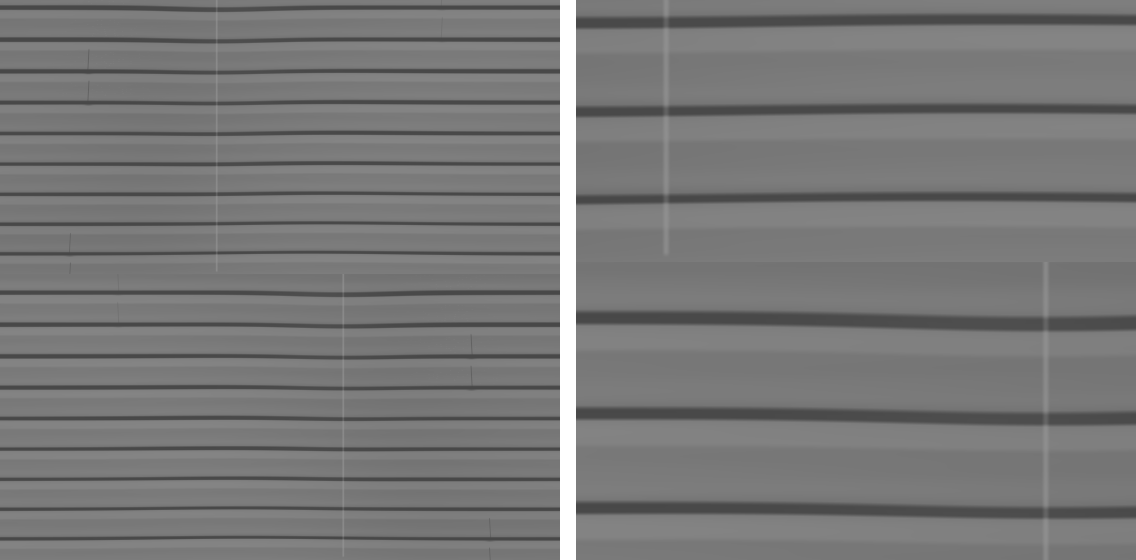
Left: the whole. Right: its middle third, enlarged.
Write a Shadertoy shader that draws this texture.

```glsl
// Grey lap siding: two stacked panels of nine grooved boards, the lower one mirrored.
// Each panel bends and compresses its rows slightly, then adds soft groove shadows,
// a pale vertical seam, staggered butt joints, broad shading and faint flecks.

const vec3 BOARD_COLOR  = vec3(0.489);
const vec3 GROOVE_COLOR = vec3(0.275);
const vec3 SEAM_COLOR   = vec3(0.60);
const vec3 JOINT_COLOR  = vec3(0.33);

const float PANEL_SPLIT  = 0.489;   // height of the split, from the top
const float PANEL_OFFSET = 0.509;   // shift between the two panels
const float FIRST_GROOVE = 0.0135;
const float BOARD_PITCH  = 0.0576;
const float COMPRESSION  = 0.109;   // boards narrow down the panel
const float SAG_HEIGHT   = 0.0039;  // dip of the upper rows
const float RISE_HEIGHT  = 0.0029;  // swell of the lower rows
const float FACE_SHADE   = 0.022;   // darkening of the face below the lip
const float LIP_LIGHT    = 0.018;
const float BROAD_SHADE  = 0.013;   // slow change of tone along the boards
const float SEAM_X       = 0.387;
const float SEAM_END     = 0.485;
const float SEAM_WIDTH   = 0.0015;  // half width
const float JOINT_WIDTH  = 0.0008;  // half width

// Joints: position, first board, last board, strength
const vec4 JOINTS[3] = vec4[3](
    vec4(0.789, -1.0, 0.0, 0.25),
    vec4(0.158,  1.0, 2.0, 0.65),
    vec4(0.125,  7.0, 8.0, 0.55));

float hash(vec2 p) {
    p = fract(p * vec2(0.1031, 0.1137));
    p += dot(p, p.yx + 33.33);
    return fract((p.x + p.y) * p.x * 17.0);
}

float bell(float x, float width) {
    x /= width;
    return exp(-x * x);
}

// Soft stroke of the given half width around zero
float stroke(float d, float halfWidth, float blur) {
    return 1.0 - smoothstep(halfWidth - blur, halfWidth + blur, abs(d));
}

// Cellular flecks: distance to one jittered point per cell
float flecks(vec2 p) {
    vec2 cell = floor(p);
    vec2 point = 0.25 + 0.5 * vec2(hash(cell), hash(cell + 57.0));
    return smoothstep(0.25, 0.05, length(p - cell - point)) * step(0.6, hash(cell + 19.0));
}

// Vertical displacement of the rows
float bend(vec2 p) {
    float depth = clamp(p.y / 0.45, 0.0, 1.0);
    float sag = SAG_HEIGHT * bell(p.x - 0.39, 0.12);
    float rise = -RISE_HEIGHT * bell(p.x - 0.56, 0.22);
    return mix(sag, rise, depth);
}

void mainImage(out vec4 fragColor, in vec2 fragCoord) {
    vec2 uv = fragCoord / iResolution.xy;
    float pixel = 1.0 / iResolution.y;
    float blur = max(0.0011, 0.7 * pixel);

    // Panel space: y runs down, the lower panel is mirrored
    vec2 p = vec2(uv.x, 1.0 - uv.y);
    if (p.y > PANEL_SPLIT) p = vec2(1.0 - p.x, p.y - PANEL_OFFSET);

    // Board index and position within the board
    float drop = p.y - FIRST_GROOVE - bend(p);
    float row = drop / BOARD_PITCH * (1.0 + COMPRESSION * drop);
    float board = floor(row);
    float across = row - board;
    float groove = floor(row + 0.5);
    float grooveDist = (row - groove) * BOARD_PITCH;

    // Board face: bright upper lip, then a darker face that lightens downward
    float lip = 1.0 - smoothstep(0.30, 0.38, across);
    float face = mix(-FACE_SHADE, 0.003, smoothstep(0.45, 0.95, across));
    float tone = mix(face, LIP_LIGHT, lip);
    tone += 0.006 * (hash(vec2(board + 3.0, 7.0)) - 0.5);

    // Broad shading: darker toward the bent left part and the panel top
    float slope = smoothstep(0.15, 0.75, p.x) - 0.5;
    tone += BROAD_SHADE * (slope - 0.5 * bell(p.x - 0.28, 0.13));
    tone += 0.003 * sin(p.x * 8.0 + p.y * 9.0);
    tone -= 0.014 * smoothstep(0.004, -0.016, p.y);

    // Long streaks from layered sines
    tone += 0.001 * sin(p.y * 500.0 + 2.0 * sin(p.x * 5.0));
    tone += 0.001 * sin(p.y * 310.0 + 3.0 * sin(p.x * 9.0 + board));

    // Flecks beside the joints on the upper boards
    float worn = bell(p.x - 0.19, 0.08) * step(-1.5, board) * step(board, 2.5);
    tone += 0.012 * worn * flecks(p * vec2(130.0, 260.0)) * step(0.38, across);
    vec3 color = BOARD_COLOR + tone;

    // Joints, each leaning a little, with a nick where they meet the groove
    for (int i = 0; i < 3; i++) {
        vec4 joint = JOINTS[i];
        float inBoards = step(joint.y - 0.5, board) * step(board, joint.z + 0.5);
        float d = p.x - joint.x + 0.003 * (across - 0.6);
        float cut = stroke(d, JOINT_WIDTH, blur) * smoothstep(0.27, 0.33, across);
        color = mix(color, JOINT_COLOR, cut * inBoards * joint.w);

        float atGroove = step(joint.y + 0.5, groove) * step(groove, joint.z + 1.5);
        float nick = bell(p.x - joint.x, 0.007) * stroke(grooveDist - 0.0042, 0.0012, blur);
        color = mix(color, JOINT_COLOR, nick * atGroove * joint.w);
    }

    // Groove shadow: dark core with a softer penumbra, thinner toward the panel bottom
    float depth = clamp(groove / 8.0, 0.0, 1.0);
    float grooveWidth = mix(0.0042, 0.0033, depth) + 0.0003 * sin(p.x * 6.0 + groove);
    float grooveBlur = max(blur, grooveDist < 0.0 ? 0.0023 : 0.0017);
    float shadow = stroke(grooveDist, grooveWidth, grooveBlur);
    float penumbra = bell(grooveDist + 0.0012, 0.0060);
    float fade = 0.96 - 0.10 * bell(p.x - 0.42, 0.10) * (1.0 - depth);
    color = mix(color, GROOVE_COLOR, max(shadow * fade, 0.22 * penumbra));

    // Pale vertical seam over boards and grooves
    float seam = stroke(p.x - SEAM_X, SEAM_WIDTH, max(blur, 0.0014));
    seam *= 1.0 - smoothstep(SEAM_END - 0.002, SEAM_END + 0.002, p.y);
    color = mix(color, SEAM_COLOR, seam * mix(0.55, 0.30, shadow));

    fragColor = vec4(color, 1.0);
}
```
